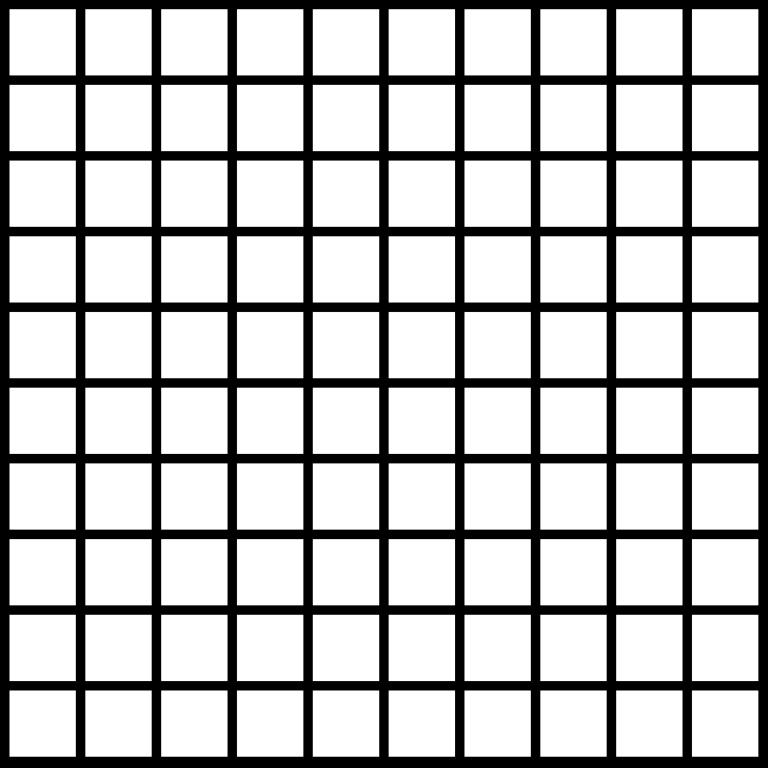
Give the GLSL for this pattern, as a WebGL 2 fragment shader.

```glsl
#version 300 es
precision highp float;

uniform vec2 u_resolution;
out vec4 fragColor;

const float CELLS = 10.0;                      // squares across and down
const vec2 GRID_ORIGIN = vec2(0.0062, 0.0085); // centre of the first lines
const vec2 PITCH = vec2(0.09874, 0.09857);     // spacing between line centres
const float LINE_WIDTH = 0.0123;
const float EDGE_PIXELS = 1.1;                 // softness of the edges
const vec3 LINE_COLOR = vec3(0.0);
const vec3 SQUARE_COLOR = vec3(1.0);

// Coverage of the open square in the nearest cell; the outer rim stays solid.
float squareCoverage(vec2 uv, vec2 edge) {
    vec2 grid = (uv - GRID_ORIGIN) / PITCH;
    vec2 cell = clamp(floor(grid), 0.0, CELLS - 1.0);
    vec2 halfSize = 0.5 * (PITCH - LINE_WIDTH);
    vec2 outside = abs(grid - cell - 0.5) * PITCH - halfSize;
    vec2 coverage = clamp(0.5 - outside / edge, 0.0, 1.0);
    return coverage.x * coverage.y;
}

void main() {
    vec2 uv = gl_FragCoord.xy / u_resolution;
    vec2 edge = EDGE_PIXELS / u_resolution;
    fragColor = vec4(mix(LINE_COLOR, SQUARE_COLOR, squareCoverage(uv, edge)), 1.0);
}
```
